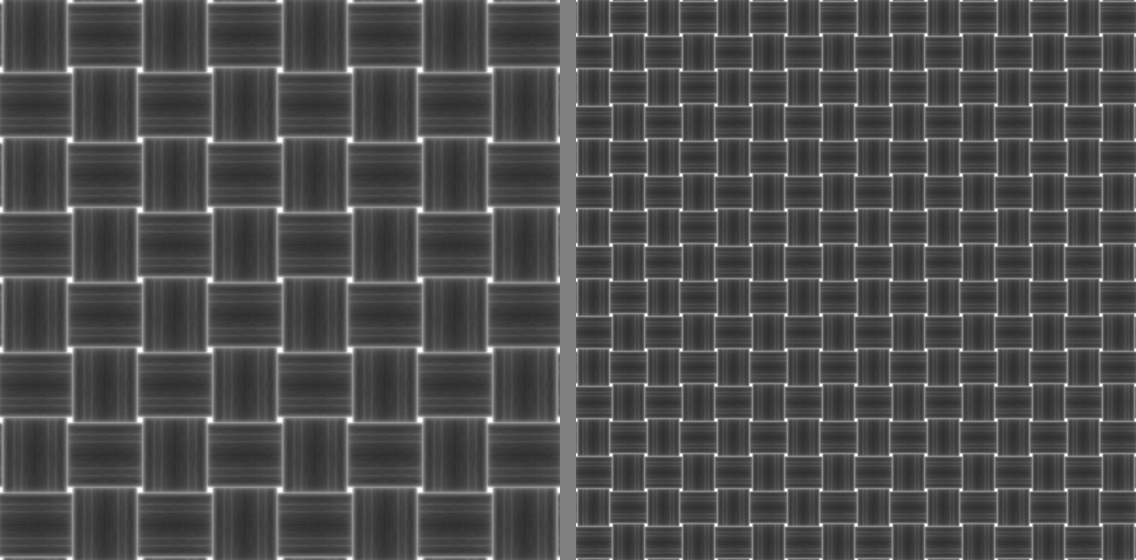
Left: one tile. Right: repeated 2 by 2.
This pattern is drawn by a WebGL 1 fragment shader. Its source:

```glsl
precision highp float;
// Checker weave of dark ribbed straps, eight by eight, alternately lying and standing.
// Each strap is a rounded box overlapping its cell; the nearest one is shaded by
// its ribs, fibres and pale rim, and the pinwheel gaps at cell corners glow white.
uniform vec2 u_resolution;

const float CELLS = 8.0;                  // even, so the checker wraps
const vec2 STRAP_HALF = vec2(0.54, 0.46); // along, across, in cells
const float CORNER_RADIUS = 0.04;
const float RIM_WIDTH = 0.029;

float hash(vec2 p) {
  vec3 q = fract(vec3(p.xyx) * 0.1031);
  q += dot(q, q.yzx + 33.33);
  return fract((q.x + q.y) * q.z);
}

float valueNoise(vec2 p) {
  vec2 i = floor(p);
  vec2 f = fract(p);
  f = f * f * (3.0 - 2.0 * f);
  float low = mix(hash(i), hash(i + vec2(1.0, 0.0)), f.x);
  float high = mix(hash(i + vec2(0.0, 1.0)), hash(i + 1.0), f.x);
  return mix(low, high, f.y);
}

float roundedBox(vec2 p, vec2 halfSize, float radius) {
  vec2 q = abs(p) - halfSize + radius;
  return length(max(q, 0.0)) + min(max(q.x, q.y), 0.0) - radius;
}

float bump(float x, float centre, float width) {
  float t = (x - centre) / width;
  return exp(-t * t);
}

// Grey of the strap surface; p is (along, across) from its middle
float strapBody(vec2 p, float seed) {
  float across = abs(p.y);
  float along = abs(p.x) / STRAP_HALF.x;
  float grey = 0.195 + 0.055 * smoothstep(0.0, 0.24, across);
  grey += 0.055 * along * along;

  // Paired ribs with a dark groove outside them
  float ribs = bump(across, 0.19, 0.018) + 0.9 * bump(across, 0.295, 0.02);
  grey += (0.035 + 0.025 * along) * ribs;
  grey -= 0.04 * bump(across, 0.38, 0.045);

  // Fine fibres and a broken centre seam
  float fibre = valueNoise(vec2(p.x * 9.0, p.y * 44.0) + 20.0 + seed);
  float grain = valueNoise(p * 48.0 + 70.0 + seed);
  grey += 0.024 * (fibre - 0.5) + 0.018 * (grain - 0.5);
  grey -= 0.03 * fibre * bump(p.y, 0.0, 0.012);
  return grey;
}

void main() {
  vec2 grid = gl_FragCoord.xy / u_resolution * CELLS;
  vec2 cell = floor(grid);

  // Nearest strap among this cell and its neighbours
  float edge = 10.0;
  float seed = 0.0;
  vec2 local = vec2(0.0);
  for (int j = -1; j <= 1; j++) {
    for (int i = -1; i <= 1; i++) {
      vec2 id = cell + vec2(float(i), float(j));
      vec2 p = grid - id - 0.5;
      float standing = mod(id.x + id.y, 2.0);
      p = standing > 0.5 ? p.yx : p;
      float d = roundedBox(p, STRAP_HALF, CORNER_RADIUS);
      if (d < edge) {
        edge = d;
        local = p;
        seed = standing * 31.0;
      }
    }
  }

  // Pale rim, then the bright gap at each cell corner
  float grey = mix(strapBody(local, seed), 0.6, exp(min(edge, 0.0) / RIM_WIDTH));
  float cornerDistance = length(fract(grid + 0.5) - 0.5);
  grey += 0.38 * bump(cornerDistance, 0.0, 0.055);
  grey += 0.2 * smoothstep(0.0, 0.03, edge);

  gl_FragColor = vec4(vec3(clamp(grey, 0.0, 1.0)), 1.0);
}
```
